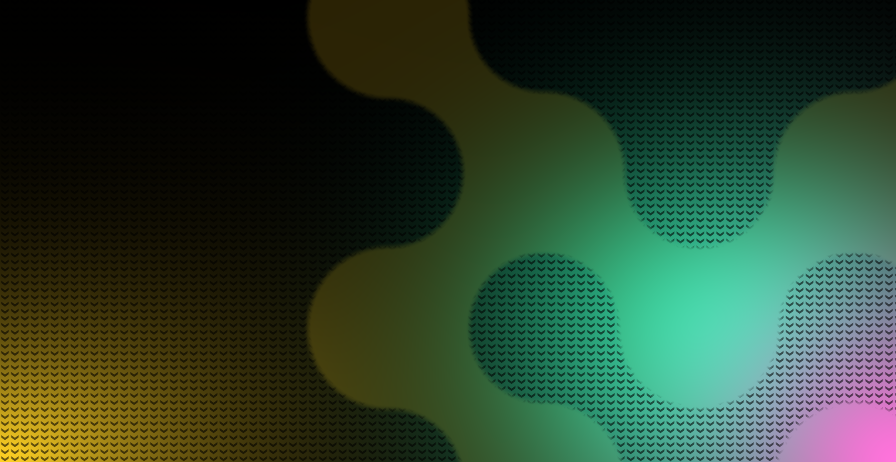
Give the GLSL for this background, as a Shadertoy shader.

```glsl
// Lengths are fractions of the canvas height
const vec2 GRID_ORIGIN = vec2(0.841, 0.962);
const float GRID_PITCH = 0.336;
const float BLOB_GROWTH = 0.023;
const float EDGE_SOFTNESS = 0.028;

const vec3 OLIVE = vec3(0.165, 0.132, 0.016);
const vec3 GREEN = vec3(0.16, 0.95, 0.67);
const vec3 YELLOW = vec3(1.0, 0.82, 0.14);
const vec3 PINK = vec3(1.0, 0.45, 0.86);

const vec2 GREEN_CENTER = vec2(1.591, 0.268);
const vec2 GREEN_SIZE_UP = vec2(0.492, 0.40);
const vec2 GREEN_SIZE_DOWN = vec2(0.492, 0.505);
const vec2 YELLOW_SIZE = vec2(0.43, 0.278);
const vec2 PINK_CENTER = vec2(1.939, 0.0);
const vec2 PINK_SIZE = vec2(0.366);

const vec2 WEAVE_PITCH = vec2(0.0215, 0.0152);
const float WEAVE_STROKE = 0.17;
const float WEAVE_STRENGTH = 0.58;

float glow(vec2 offset, vec2 size, float falloff) {
    return exp(-pow(length(offset / size), falloff));
}

// Checkerboard of lit cells, cut off at the left and open at the top
bool isLit(vec2 cell) {
    bool even = mod(cell.x + cell.y, 2.0) < 0.5;
    bool gap = cell.y == 0.0 && cell.x == 2.0;
    return even && cell.x >= 0.0 && !gap;
}

// Signed distance to the joined blobs, in grid cells; rows count downward
float blobDistance(vec2 p) {
    vec2 tile = floor(p);
    float litDistance = 2.0;
    float darkDistance = 2.0;
    int litCount = 0;
    for (int i = 0; i < 4; i++) {
        vec2 cell = tile + vec2(i % 2, i / 2);
        float d = length(p - cell) - 0.5;
        if (isLit(cell)) {
            litDistance = min(litDistance, d);
            litCount++;
        } else {
            darkDistance = min(darkDistance, d);
        }
    }
    // Each saddle bridges either its lit or its dark diagonal
    bool darkBridge = tile.y < 0.0 || (tile.y >= 2.0 && tile.x >= 1.0);
    bool useLit = litCount < 2 || darkBridge;
    return useLit ? litDistance : -darkDistance;
}

// Rows of small chevrons
float weave(vec2 p, float pixel) {
    vec2 q = fract(p / WEAVE_PITCH) - 0.5;
    float d = abs(q.y - abs(q.x) + 0.22) - WEAVE_STROKE;
    float aa = 0.6 * pixel / WEAVE_PITCH.y;
    float sides = 1.0 - smoothstep(0.38 - aa, 0.38 + aa, abs(q.x));
    return sides * (1.0 - smoothstep(-aa, aa, d));
}

void mainImage(out vec4 fragColor, in vec2 fragCoord) {
    float pixel = 1.0 / iResolution.y;
    vec2 uv = fragCoord * pixel;

    // Soft blob mask
    vec2 gridPos = (uv - GRID_ORIGIN) * vec2(1.0, -1.0) / GRID_PITCH;
    float d = blobDistance(gridPos) - BLOB_GROWTH;
    float soft = max(EDGE_SOFTNESS, pixel / GRID_PITCH);
    float blob = 1.0 - smoothstep(-soft, soft, d);

    // Shared lights
    vec2 greenOffset = uv - GREEN_CENTER;
    vec2 greenSize = greenOffset.y > 0.0 ? GREEN_SIZE_UP : GREEN_SIZE_DOWN;
    vec3 color = mix(OLIVE * blob, GREEN, glow(greenOffset, greenSize, 2.0));
    color += YELLOW * glow(uv, YELLOW_SIZE, 1.4);
    color = mix(color, PINK, glow(uv - PINK_CENTER, PINK_SIZE, 1.6));

    // Woven texture outside the blobs
    color *= 1.0 - WEAVE_STRENGTH * weave(uv, pixel) * (1.0 - blob);
    fragColor = vec4(clamp(color, 0.0, 1.0), 1.0);
}
```
